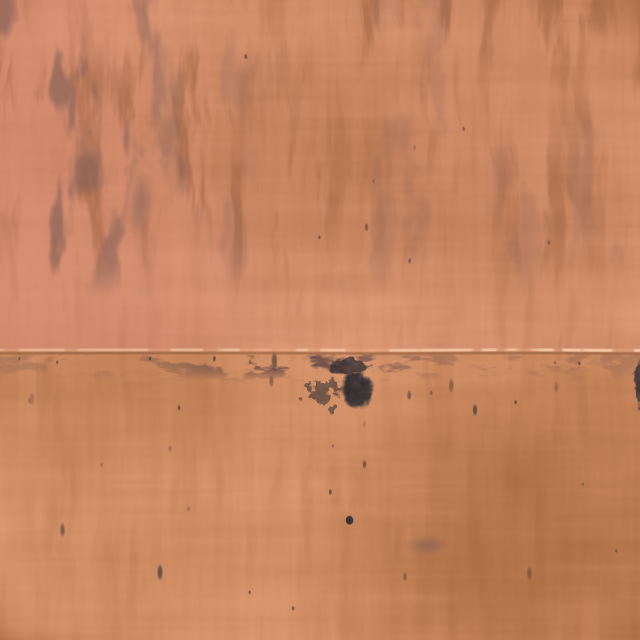
Reproduce this texture procedurally as a three.js fragment shader.

```glsl
// Draws a worn copper sheet with rubbed streaks, a bright horizontal seam and a dark knot.
#define PALE vec3(0.885, 0.615, 0.480)
#define BROWN vec3(0.670, 0.420, 0.275)
#define ROSE vec3(0.830, 0.530, 0.440)
#define SMUDGE vec3(0.490, 0.360, 0.330)
#define SOOT vec3(0.215, 0.195, 0.205)
#define GLINT vec3(0.980, 0.800, 0.680)
#define SEAM_Y 0.452
#define KNOT vec2(0.558, 0.391)
#define STREAK_AMOUNT 0.62
#define SMUDGE_AMOUNT 0.60
#define SPECKS 44

varying vec2 vUv;

float hash(vec2 p) {
  vec3 q = fract(p.xyx * 0.1031);
  q += dot(q, q.yzx + 33.33);
  return fract((q.x + q.y) * q.z);
}

float noise(vec2 p) {
  vec2 i = floor(p), f = fract(p);
  f = f * f * (3.0 - 2.0 * f);
  return mix(mix(hash(i), hash(i + vec2(1, 0)), f.x),
             mix(hash(i + vec2(0, 1)), hash(i + vec2(1, 1)), f.x), f.y);
}

float fbm(vec2 p) {
  float sum = 0.0, amp = 0.533;
  for (int i = 0; i < 4; i++) {
    sum += amp * noise(p);
    p = p * 2.03 + 17.3;
    amp *= 0.5;
  }
  return sum;
}

// Soft elliptical spot: 1 at the centre, 0 outside
float spot(vec2 p, vec2 centre, vec2 size) {
  return 1.0 - smoothstep(0.0, 1.0, length((p - centre) / size));
}

// Ellipse with a ragged edge
float blot(vec2 p, vec2 centre, vec2 size, float ragged) {
  float d = length((p - centre) / size) + ragged * (fbm(p * 75.0) - 0.5);
  return 1.0 - smoothstep(0.78, 1.12, d);
}

// Broad tone, faint rolling bands and a fine woven grain
vec3 metal(vec2 p, float upper) {
  float tone = 0.64 + 0.65 * (fbm(p * vec2(4.0, 5.0) + 3.0) - 0.5);
  tone += 0.26 * (fbm(vec2(p.x * 2.0, p.y * 34.0)) - 0.5);
  tone += 0.22 * (fbm(vec2(p.x * 50.0, p.y * 5.0) + 9.0) - 0.5);
  tone += 0.07 * (noise(p * vec2(9.0, 150.0)) + noise(p * vec2(150.0, 12.0)) - 1.0);
  tone += upper * 0.16 * spot(p, vec2(0.5, 0.50), vec2(0.9, 0.16));
  tone -= upper * 0.28 * spot(p, vec2(0.48, 0.72), vec2(0.40, 0.25));
  tone -= (1.0 - upper) * 0.50 * spot(p, vec2(0.90, 0.12), vec2(0.55, 0.42));
  tone -= 0.25 * smoothstep(0.44, 0.52, distance(p, vec2(0.5)) * 0.72);
  vec3 col = mix(BROWN, PALE, clamp(tone, 0.0, 1.08));
  float rosy = upper * (1.0 - smoothstep(0.0, 0.55, p.x + 0.25 * (p.y - 0.5)));
  col = mix(col, ROSE, 0.55 * rosy);
  return col + (1.0 - upper) * vec3(0.0, 0.004, -0.022);
}

// Vertical rubbed streaks and cool grey smudges
vec3 wear(vec3 col, vec2 p, float upper) {
  vec2 q = p + 0.012 * (vec2(noise(p * 14.0), noise(p * 14.0 + 40.0)) - 0.5);
  float high = smoothstep(0.53, 0.70, p.y);
  float patchy = smoothstep(0.36, 0.62, fbm(p * vec2(7.0, 5.0) + 21.0));
  float streak = smoothstep(0.48, 0.76, fbm(q * vec2(46.0, 8.0) + 5.0));
  float cover = mix(0.28, 1.0, high) * mix(0.35, 1.0, patchy);
  col = mix(col, BROWN * 0.92, STREAK_AMOUNT * streak * cover);
  float left = 1.0 - smoothstep(0.08, 0.42, p.x);
  float grey = smoothstep(0.56, 0.76, fbm(q * vec2(22.0, 8.0) + 61.0));
  grey *= upper * smoothstep(0.52, 0.60, p.y) * mix(0.30, 1.0, left);
  grey += 0.8 * spot(q, vec2(0.222, 0.680), vec2(0.026, 0.060));
  grey += 0.9 * spot(q, vec2(0.200, 0.785), vec2(0.010, 0.045));
  grey += 0.9 * spot(q, vec2(0.672, 0.150), vec2(0.040, 0.022));
  return mix(col, SMUDGE, SMUDGE_AMOUNT * min(grey, 1.0));
}

// Small pits and scratches, thickest just under the seam
float specks(vec2 p) {
  float mark = 0.0;
  for (int i = 0; i < SPECKS; i++) {
    vec2 id = vec2(float(i) + 1.0, 7.0);
    float drop = hash(id + 11.0);
    float y = i < SPECKS / 5 ? mix(0.55, 0.98, drop) : SEAM_Y - 0.012 - 0.40 * drop * drop;
    vec2 size = vec2(0.0022, 0.0030) + vec2(0.0025, 0.0110) * pow(hash(id + 23.0), 3.0);
    float d = length((p - vec2(hash(id), y)) / size);
    mark = max(mark, (1.0 - smoothstep(0.4, 1.3, d)) * mix(0.25, 0.85, hash(id + 37.0)));
  }
  return mark;
}

void main() {
  vec2 p = vUv;
  float below = SEAM_Y + 0.003 * (noise(vec2(p.x * 5.0, 2.0)) - 0.5) - p.y;
  float upper = 1.0 - smoothstep(-0.002, 0.002, below);
  vec3 col = wear(metal(p, upper), p, upper);

  // Grime gathered under the seam
  float band = smoothstep(0.002, 0.010, below) * (1.0 - smoothstep(0.022, 0.055, below));
  float grime = smoothstep(0.50, 0.68, fbm(p * vec2(30.0, 75.0)));
  float centred = spot(p, vec2(0.46, 0.425), vec2(0.28, 0.12));
  col = mix(col, SMUDGE * 0.85, band * grime * (0.25 + 0.75 * centred));
  col = mix(col, SOOT, 0.8 * specks(p));

  // Seam: shadow below, broken glint above
  float broken = smoothstep(0.28, 0.60, noise(vec2(p.x * 55.0, 4.0))) * mix(0.45, 1.0, p.x);
  col = mix(col, BROWN * 0.8, 0.55 * (1.0 - smoothstep(0.0, 0.004, abs(below - 0.005))));
  col = mix(col, GLINT, (0.2 + 0.7 * broken) * (1.0 - smoothstep(0.0008, 0.0038, abs(below))));

  // Knot with its cap, crumbs, a cut edge blot and a nail hole
  float dark = blot(p, KNOT, vec2(0.025, 0.029), 0.5);
  dark = max(dark, 0.85 * blot(p, KNOT + vec2(-0.010, 0.037), vec2(0.030, 0.011), 1.5));
  dark = max(dark, 0.65 * blot(p, KNOT + vec2(-0.050, -0.010), vec2(0.030, 0.015), 3.2));
  dark = max(dark, 0.9 * blot(p, vec2(1.003, 0.402), vec2(0.013, 0.032), 1.4));
  dark = max(dark, blot(p, vec2(0.546, 0.187), vec2(0.006, 0.007), 0.3));
  vec3 soot = SOOT + 0.16 * (fbm(p * 90.0 + 8.0) - 0.45);
  gl_FragColor = vec4(mix(col, soot, 0.95 * dark), 1.0);
}
```
